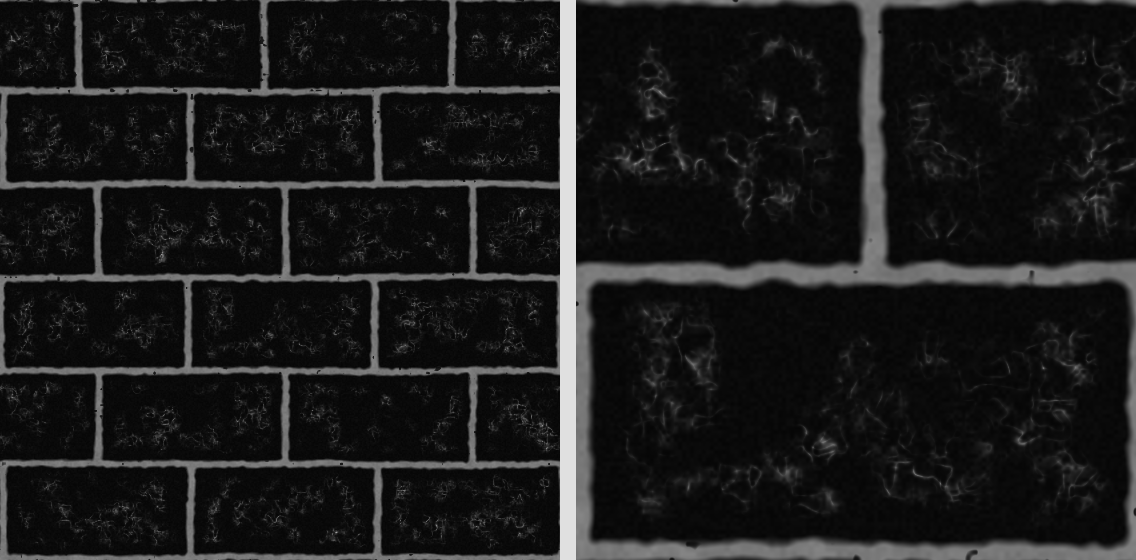
Left: the whole. Right: its middle third, enlarged.
Give the GLSL for this texture map, as a Shadertoy shader.

```glsl
const vec2  BRICKS = vec2(3.0, 6.0);             // repeats across and down
const float ROW_SHIFT[6] = float[6](0.02, 0.53, 0.005, 0.53, 0.02, 0.42);
const float BED_OFFSET = 0.0045;                 // height of the lowest bed joint
const vec2  JOINT_HALF = vec2(0.0062, 0.0056);   // half widths: upright, bed
const float CORNER = 0.006;
const float EDGE_SOFT = 0.0032;
const float BRICK_GREY = 0.030;
const float GRAIN_GAIN = 0.026;
const float VEIN_GAIN = 0.36;
const float MORTAR_GREY = 0.475;
const float VEIN_INSET = 0.032;                  // clean margin around each face

float hash(vec2 cell, float seed) {
    uvec2 q = uvec2(ivec2(cell)) * uvec2(1597334673u, 3812015801u);
    uint h = (q.x ^ q.y ^ (uint(seed) * 2654435769u)) * 1597334673u;
    h = (h ^ (h >> 15)) * 2246822519u;
    h ^= h >> 13;
    return float(h & 0xffffffu) / 16777215.0;
}

// Value noise that wraps after one canvas
float noise(vec2 uv, float freq, float seed) {
    vec2 p = uv * freq;
    vec2 i = floor(p), f = p - i;
    f = f * f * (3.0 - 2.0 * f);
    vec2 a = mod(i, freq), b = mod(i + 1.0, freq);
    return mix(mix(hash(a, seed), hash(vec2(b.x, a.y), seed), f.x),
               mix(hash(vec2(a.x, b.y), seed), hash(b, seed), f.x), f.y);
}

vec2 noise2(vec2 uv, float freq, float seed) {
    return vec2(noise(uv, freq, seed), noise(uv, freq, seed + 1.0)) - 0.5;
}

float roundedBox(vec2 p, vec2 halfSize, float radius) {
    vec2 q = abs(p) - halfSize + radius;
    return length(max(q, 0.0)) + min(max(q.x, q.y), 0.0) - radius;
}

// Signed distance to the brick face, negative inside
float brickDistance(vec2 uv) {
    vec2 p = uv * BRICKS;
    p.y -= BED_OFFSET * BRICKS.y;
    int row = int(mod(floor(p.y), BRICKS.y));
    p.x -= ROW_SHIFT[row];
    vec2 local = (fract(p) - 0.5) / BRICKS;
    return roundedBox(local, 0.5 / BRICKS - JOINT_HALF, CORNER);
}

float brickFace(vec2 uv, float depth) {
    float grain = noise(uv, 420.0, 20.0);
    float inset = smoothstep(0.35, 1.0, depth / VEIN_INSET
                             + 0.5 * (noise(uv, 45.0, 21.0) - 0.5));

    // Crackled veins gathered in patches
    vec2 bent = uv + 0.008 * noise2(uv, 90.0, 22.0);
    float ridge = 1.0 - abs(2.0 * noise(bent, 125.0, 24.0) - 1.0);
    float fineRidge = 1.0 - abs(2.0 * noise(bent, 230.0, 25.0) - 1.0);
    float veins = pow(ridge, 3.0) * (0.25 + 0.9 * fineRidge * fineRidge);
    float patches = smoothstep(0.32, 0.95, 0.7 * noise(uv, 42.0, 26.0)
                                         + 0.3 * noise(uv, 85.0, 27.0));
    float blotch = smoothstep(0.8, 1.0, noise(uv, 58.0, 28.0)) * patches;

    float grey = BRICK_GREY + GRAIN_GAIN * (grain - 0.3);
    grey += inset * VEIN_GAIN * patches * veins * (0.45 + 1.1 * grain);
    return grey + inset * 0.16 * blotch * (0.5 + grain);
}

float mortarFace(vec2 uv) {
    float mottling = noise(uv, 75.0, 40.0) - 0.5;
    float grit = noise(uv, 300.0, 41.0) - 0.5;
    return MORTAR_GREY + 0.06 * mottling + 0.05 * grit;
}

// Dark chips, most frequent in the upper courses
float mortarWear(vec2 uv) {
    float age = smoothstep(0.72, 1.0, uv.y);
    float region = noise(uv, 23.0, 50.0);
    float chips = noise(uv, 105.0, 51.0) * 0.65 + noise(uv, 210.0, 52.0) * 0.35;
    float limit = 0.82 - 0.16 * age - 0.12 * smoothstep(0.6, 0.95, region);
    return smoothstep(limit, limit + 0.12, chips);
}

void mainImage(out vec4 fragColor, in vec2 fragCoord) {
    vec2 uv = fragCoord / iResolution.xy;
    float pixel = 1.0 / min(iResolution.x, iResolution.y);

    // Uneven courses and ragged brick edges
    vec2 warped = uv + 0.0045 * noise2(uv, 7.0, 1.0)
                     + 0.0032 * noise2(uv, 42.0, 3.0)
                     + 0.0030 * noise2(uv, 120.0, 5.0);
    float dist = brickDistance(warped);

    float soft = max(EDGE_SOFT, pixel);
    float joint = smoothstep(-soft, soft, dist);
    joint *= 1.0 - 0.85 * mortarWear(uv);

    float grey = mix(brickFace(uv, -dist), mortarFace(uv), joint);
    fragColor = vec4(vec3(clamp(grey, 0.0, 1.0)), 1.0);
}
```
